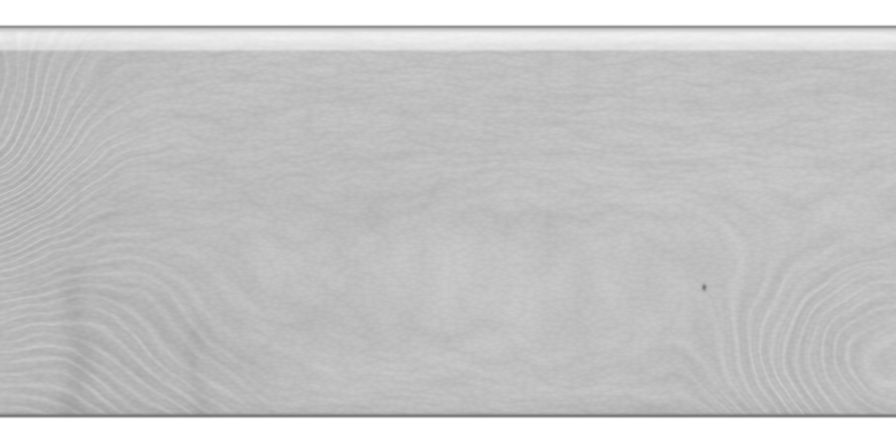
Give the GLSL for this texture, as a Shadertoy shader.

```glsl
// A pale grey wooden plank with a bevelled top edge, lying on white.

vec2 hash2(vec2 c) {
    vec2 k = vec2(dot(c, vec2(127.1, 311.7)), dot(c, vec2(269.5, 183.3)));
    return fract(sin(k) * 43758.5453);
}

// Cellular noise: distance to the nearest scattered point, centred near zero.
float cells(vec2 q) {
    vec2 cell = floor(q), f = q - cell;
    float nearest = 4.0;
    for (int j = -1; j <= 1; j++)
        for (int i = -1; i <= 1; i++) {
            vec2 o = vec2(i, j);
            vec2 d = o + hash2(cell + o) - f;
            nearest = min(nearest, dot(d, d));
        }
    return sqrt(nearest) - 0.47;
}

// Soft bump around a centre, falling off over the given radii.
float bump(vec2 p, vec2 centre, vec2 radii) {
    vec2 d = (p - centre) / radii;
    return exp(-dot(d, d));
}

// Soft horizontal line.
float band(float y, float centre, float width) {
    float d = (y - centre) / width;
    return exp(-d * d);
}

// Layered sines, each layer bent by the one before.
float clouds(vec2 p) {
    float sum = 0.0, amp = 0.5;
    for (int i = 0; i < 4; i++) {
        sum += amp * sin(p.x + 1.3 * sin(p.y + float(i))) * cos(p.y + sum);
        p = mat2(1.5, 0.9, -0.9, 1.5) * p + 2.7;
        amp *= 0.6;
    }
    return sum;
}

// Growth height: its contours are the wood fibres.
float growth(vec2 p) {
    float h = p.y + 0.012 * sin(p.x * 5.0 + p.y * 9.0)
                  + 0.005 * sin(p.x * 14.0 - p.y * 19.0)
                  + 0.003 * sin(p.x * 37.0 + p.y * 31.0);
    h += 0.42 * bump(p, vec2(-0.06, 0.68), vec2(0.21, 0.27));
    h += 0.30 * smoothstep(0.05, 0.65, p.x) * smoothstep(0.62, 0.1, p.y);
    h += 0.42 * smoothstep(1.5, 2.0, p.x) * smoothstep(0.58, 0.15, p.y);
    return h;
}

float wood(vec2 p) {
    float h = growth(p);
    float leftFigure = bump(p, vec2(0.0, 0.66), vec2(0.25, 0.32));
    float lowFigure = bump(p, vec2(0.27, 0.15), vec2(0.3, 0.24));
    float rightFigure = bump(p, vec2(1.78, 0.2), vec2(0.26, 0.22));

    // Broad tone
    float tone = 0.74 + 0.012 * smoothstep(0.2, 1.4, p.x);
    tone += 0.015 * clouds(p * vec2(3.0, 6.0));
    tone -= 0.028 * leftFigure + 0.035 * lowFigure + 0.016 * rightFigure;
    tone -= 0.022 * bump(p, vec2(1.15, 0.51), vec2(0.3, 0.035));

    // Upright stains at the lower left
    float stainEdge = 0.012 * sin(p.y * 23.0);
    tone -= 0.04 * band(p.x + stainEdge, 0.17, 0.03) * smoothstep(0.46, 0.34, p.y);
    tone -= 0.03 * band(p.x - stainEdge, 0.44, 0.02) * smoothstep(0.34, 0.2, p.y);

    // Fibres, from long streaks to fine flecks
    tone -= 0.028 * cells(vec2(p.x * 4.0, h * 28.0));
    tone -= 0.036 * cells(vec2(p.x * 13.0, h * 78.0) + 7.0);
    tone -= 0.034 * cells(vec2(p.x * 58.0, p.y * 105.0) + 31.0);

    // Pale rings where the figure is strong
    float ring = 0.5 + 0.5 * sin(h * 210.0 + 2.5 * clouds(p * 11.0));
    float figure = leftFigure + 0.75 * lowFigure + 0.8 * rightFigure;
    tone += 0.065 * figure * (ring * ring * ring - 0.31);

    // Tiny knot
    return tone - 0.3 * bump(p, vec2(1.572, 0.358), vec2(0.005, 0.007));
}

void mainImage(out vec4 fragColor, in vec2 fragCoord) {
    vec2 p = fragCoord / iResolution.y;
    float soft = max(0.004, 1.0 / iResolution.y);
    float top = 0.943, bottom = 0.068;

    // Bevel: a bright strip below a greyer lip
    float shade = wood(p);
    float bevel = smoothstep(0.882, 0.893, p.y);
    float strip = 0.87 + 0.05 * band(p.y, 0.918, 0.014) + 0.6 * (shade - 0.74);
    shade = mix(shade, strip, bevel);
    shade = mix(shade, 0.78, smoothstep(0.925, 0.937, p.y));

    // Dark outlines and the rounded lower edge
    shade -= 0.035 * band(p.y, bottom, 0.035);
    shade = mix(shade, 0.5, 0.95 * band(p.y, top - 0.002, 0.004));
    shade = mix(shade, 0.44, 0.95 * band(p.y, bottom + 0.003, 0.005));

    // White surroundings
    float inside = smoothstep(bottom - soft, bottom + soft, p.y)
                 * smoothstep(top + soft, top - soft, p.y);
    fragColor = vec4(vec3(mix(1.0, shade, inside)), 1.0);
}
```
